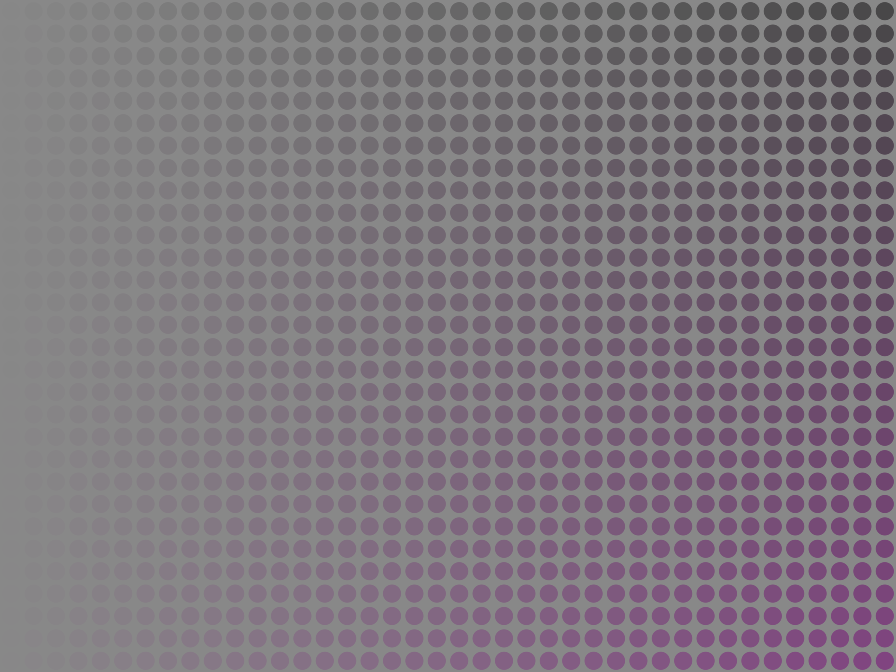
A Shadertoy shader for this background:

```glsl
const float COLUMNS = 40.0;
const float DOT_RADIUS = 0.405;  // in cells
const vec3 BACKGROUND = vec3(0.533);
const vec3 TOP_COLOR = vec3(0.275);
const vec3 BOTTOM_COLOR = vec3(0.505, 0.265, 0.505);

// Coverage of a dot centred in its cell, softened over one pixel
float dotMask(vec2 grid, float pixel) {
    float dist = length(fract(grid) - 0.5) - DOT_RADIUS;
    return 1.0 - smoothstep(-0.5 * pixel, 0.5 * pixel, dist);
}

// Purple to grey going up, fading in from the left
vec3 dotColor(vec2 uv) {
    vec3 tint = mix(BOTTOM_COLOR, TOP_COLOR, clamp(uv.y, 0.0, 1.0));
    return mix(BACKGROUND, tint, clamp(uv.x, 0.0, 1.0));
}

void mainImage(out vec4 fragColor, in vec2 fragCoord) {
    // Square cells, scaled by the canvas width
    float pixel = COLUMNS / iResolution.x;
    vec2 grid = fragCoord * pixel;
    vec2 gridSize = iResolution.xy * pixel;

    // One flat colour per dot, sampled at its centre
    vec2 dotUv = (floor(grid) + 0.5) / gridSize;
    vec3 color = mix(BACKGROUND, dotColor(dotUv), dotMask(grid, pixel));

    fragColor = vec4(color, 1.0);
}
```
